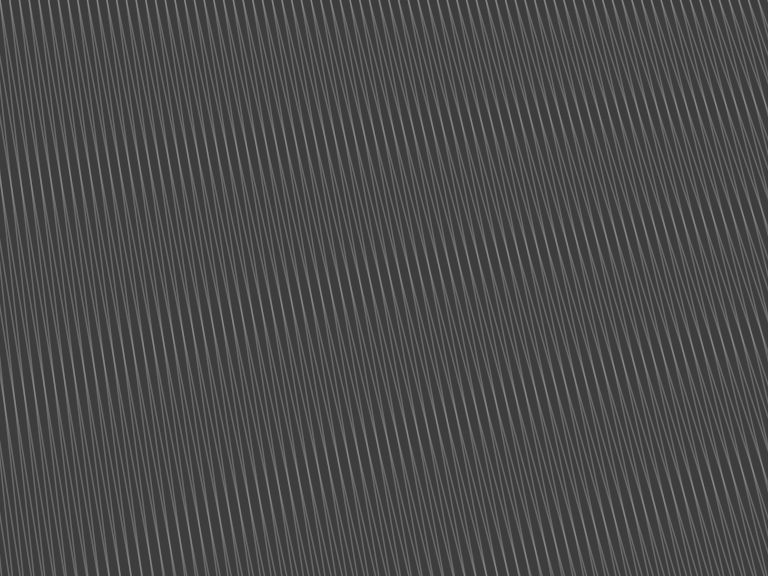
A Shadertoy shader for this pattern:

```glsl
// Two fans of hairlines hang from evenly spaced points along the top edge.
// Each fan leans further toward the right, so the lines cross in long, thin
// lozenges. Every line is found by inverting the formula of its fan.

#define LINES_ACROSS 79.0   // starting points along the top edge
#define STEEP_LEAN vec2(0.115, 0.26)   // lean at left and right, first fan
#define SLANT_LEAN vec2(0.17, 0.36)    // lean at left and right, second fan
#define LINE_WIDTH 0.0027   // in canvas heights
#define LINE_OPACITY 0.30
#define GROUND_COLOUR vec3(0.24)
#define LINE_COLOUR vec3(0.80)

// Coverage of the nearest line in a fan; p.y is the depth below the top.
float fanCoverage(vec2 p, vec2 lean, float aspect, float pixel) {
    float topPitch = aspect / LINES_ACROSS;
    float leanStep = (lean.y - lean.x) / LINES_ACROSS;

    // Line n lies at x = n * topPitch + depth * (lean.x + n * leanStep).
    float pitch = topPitch + p.y * leanStep;
    float n = (p.x - p.y * lean.x) / pitch;
    float nearest = floor(n + 0.5);
    float slope = lean.x + nearest * leanStep;
    float dist = abs(n - nearest) * pitch * inversesqrt(1.0 + slope * slope);

    // Box-filtered stroke, which keeps its weight when under a pixel wide.
    float halfWidth = 0.5 * LINE_WIDTH;
    float halfPixel = 0.5 * pixel;
    float overlap = min(dist + halfPixel, halfWidth)
                  - max(dist - halfPixel, -halfWidth);
    return clamp(overlap / pixel, 0.0, 1.0);
}

void mainImage(out vec4 fragColor, in vec2 fragCoord) {
    float pixel = 1.0 / iResolution.y;
    float aspect = iResolution.x * pixel;
    vec2 p = vec2(fragCoord.x * pixel, 1.0 - fragCoord.y * pixel);

    // Translucent strokes build up where the fans cross.
    float steep = fanCoverage(p, STEEP_LEAN, aspect, pixel);
    float slant = fanCoverage(p, SLANT_LEAN, aspect, pixel);
    vec3 colour = mix(GROUND_COLOUR, LINE_COLOUR, LINE_OPACITY * steep);
    colour = mix(colour, LINE_COLOUR, LINE_OPACITY * slant);

    fragColor = vec4(colour, 1.0);
}
```
